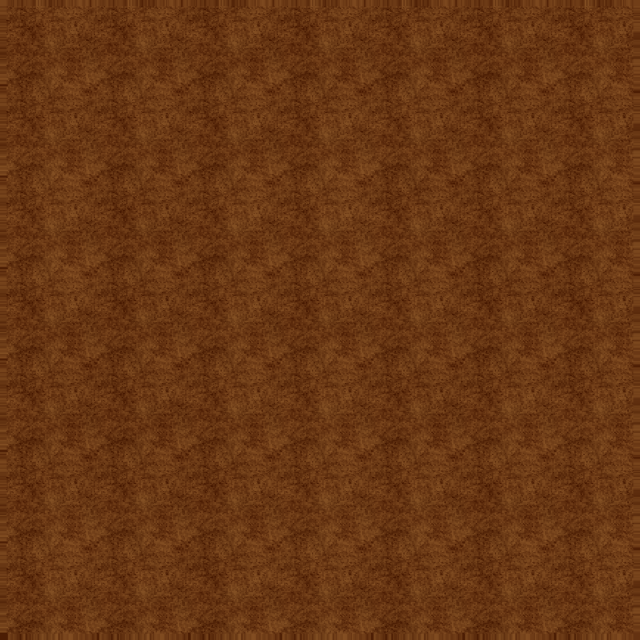
Write a Shadertoy shader that draws this texture.

```glsl
// Mottled brown leather-like surface, built from a square tile repeated evenly.
// Each tile layers sine stains, wrapped value noise and cellular pits; a slow
// canvas-wide drift varies the repeats, and a narrow rim is drawn into streaks.

#define REPEATS 7.0        // tiles across and down
#define RIM 0.009          // width of the streaked border
#define STAIN 0.11         // strength of the broad tile shading
#define BLOTCH 0.46        // strength of the medium clouds
#define GRAIN 0.90         // strength of the fine grain
#define PIT_CELLS 26.0     // pit cells per tile side
#define PIT_DEPTH 0.55     // darkness of the pits
#define DRIFT 0.14         // variation between repeats
#define DARK_BROWN vec3(0.342, 0.155, 0.040)
#define LIGHT_BROWN vec3(0.474, 0.274, 0.114)

const float TAU = 6.2831853;

// Two random values in 0..1 for an integer cell
vec2 hash2(vec2 cell, float seed) {
    uvec2 q = uvec2(ivec2(cell) + 512) * uvec2(1597u, 3571u) + uint(seed) * 7919u;
    uint n = (q.x ^ (q.y << 9)) * 747796405u + 2891336u;
    n = ((n >> 15) ^ n) * 277803737u;
    n = ((n >> 13) ^ n) * 668265263u;
    n ^= n >> 16;
    return vec2(float(n & 65535u), float(n >> 16)) / 65535.0;
}

// Value noise centred on zero, wrapping after "cells" cells
float wrapNoise(vec2 tile, vec2 cells, float seed) {
    vec2 p = tile * cells;
    vec2 i = floor(p);
    vec2 f = fract(p);
    f = f * f * (3.0 - 2.0 * f);
    float a = hash2(mod(i, cells), seed).x;
    float b = hash2(mod(i + vec2(1, 0), cells), seed).x;
    float c = hash2(mod(i + vec2(0, 1), cells), seed).x;
    float d = hash2(mod(i + vec2(1, 1), cells), seed).x;
    return mix(mix(a, b, f.x), mix(c, d, f.x), f.y) - 0.5;
}

// Cellular pits: soft dark flecks of random size, wrapping with the tile
float pits(vec2 tile) {
    vec2 p = tile * PIT_CELLS;
    vec2 home = floor(p);
    float cover = 0.0;
    for (int y = -1; y <= 1; y++) {
        for (int x = -1; x <= 1; x++) {
            vec2 cell = home + vec2(x, y);
            vec2 wrapped = mod(cell, PIT_CELLS);
            vec2 kind = hash2(wrapped, 31.0);
            vec2 away = p - cell - hash2(wrapped, 47.0);
            away.y += (kind.y - 0.5) * away.x;
            float radius = mix(0.22, 0.58, kind.y * kind.y);
            float fleck = 1.0 - smoothstep(0.4, 1.0, length(away * vec2(0.8, 1.2)) / radius);
            cover = max(cover, fleck * step(0.55, kind.x));
        }
    }
    return cover;
}

// Broad shading of one tile: paired dark columns crossed by uneven bands
float stains(vec2 tile) {
    vec2 angle = TAU * (tile - vec2(0.30, 0.73));
    return -0.55 * cos(angle.x) - 0.45 * cos(2.0 * angle.x)
         - 0.50 * cos(angle.y) - 0.35 * cos(3.0 * angle.y)
         - 0.25 * cos(angle.x + angle.y);
}

void mainImage(out vec4 fragColor, in vec2 fragCoord) {
    vec2 uv = fragCoord / iResolution.xy;
    vec2 held = clamp(uv, RIM, 1.0 - RIM);   // stretches the rim into streaks
    vec2 tile = held * REPEATS;

    // Repeating layers, from broad to fine
    float tone = 0.555 + STAIN * stains(tile);
    tone += BLOTCH * wrapNoise(tile, vec2(5, 6), 3.0);
    tone += BLOTCH * wrapNoise(tile, vec2(9, 14), 7.0);
    tone += 0.6 * GRAIN * wrapNoise(tile, vec2(24, 30), 11.0);
    tone += GRAIN * wrapNoise(tile, vec2(62, 66), 17.0);
    tone -= PIT_DEPTH * pits(tile) * (0.8 + wrapNoise(tile, vec2(5), 23.0));

    // Slow changes that set the repeats apart
    tone += DRIFT * wrapNoise(held, vec2(9, 17), 53.0);
    tone += DRIFT * wrapNoise(held, vec2(23, 41), 59.0);
    tone += 0.15 * DRIFT * (sin(TAU * held.x * 2.3 + 1.0) + sin(TAU * held.y * 1.7));

    vec3 color = mix(DARK_BROWN, LIGHT_BROWN, clamp(tone, -0.5, 1.3));
    color.r += 0.012 * wrapNoise(tile, vec2(6), 61.0);   // faint reddish patches
    fragColor = vec4(color, 1.0);
}
```
